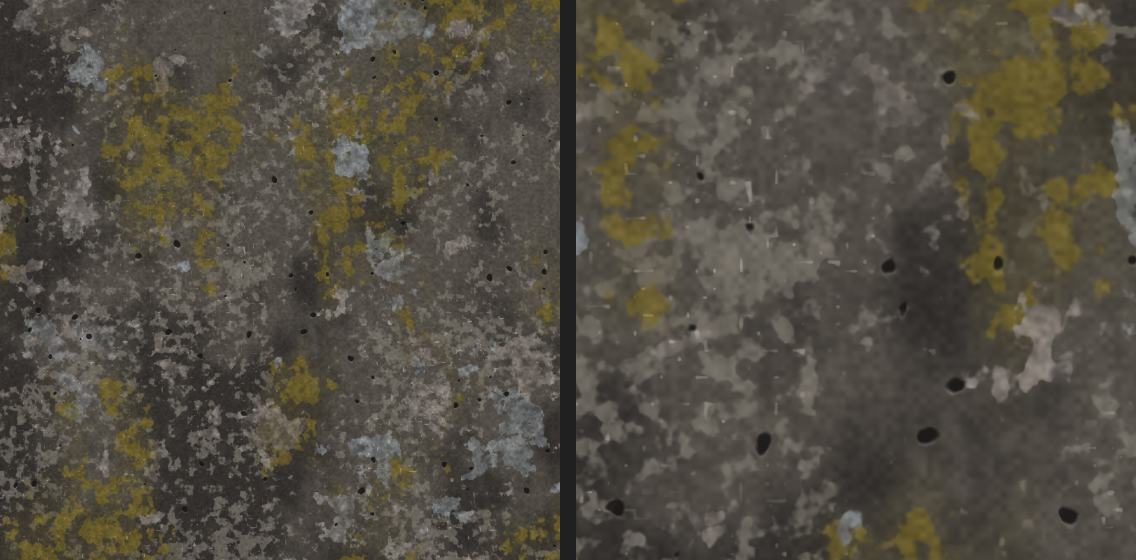
Left: the whole. Right: its middle third, enlarged.
Reproduce this texture procedurally as a Shadertoy shader.

```glsl
// Weathered dark concrete with yellow moss stains, grey lichen patches, pale crumbs and pits.

float hash(vec2 p) {
    return fract(sin(dot(p, vec2(127.1, 311.7))) * 43758.5453);
}

float noise(vec2 p) {
    vec2 cell = floor(p), f = fract(p);
    f = f * f * (3.0 - 2.0 * f);
    return mix(mix(hash(cell), hash(cell + vec2(1, 0)), f.x),
               mix(hash(cell + vec2(0, 1)), hash(cell + vec2(1, 1)), f.x), f.y);
}

// Layered noise, normalised to 0..1
float fbm(vec2 p, int octaves) {
    float sum = 0.0, total = 0.0, amp = 0.5;
    for (int i = 0; i < octaves; i++) {
        sum += amp * noise(p);
        total += amp;
        amp *= 0.55;
        p = mat2(1.6, 1.2, -1.2, 1.6) * p + 17.3;
    }
    return sum / total;
}

// Scattered blobs: x is the depth inside the nearest blob, y its random tint
vec2 blobs(vec2 p, float density, float minRadius, float maxRadius) {
    vec2 best = vec2(-1.0, 0.0), cell = floor(p);
    for (int y = -1; y <= 1; y++)
    for (int x = -1; x <= 1; x++) {
        vec2 id = cell + vec2(x, y);
        if (hash(id + 3.7) > density) continue;
        vec2 centre = id + 0.15 + 0.7 * vec2(hash(id + 11.3), hash(id + 29.1));
        float radius = mix(minRadius, maxRadius, hash(id + 41.9));
        float depth = radius - length(p - centre);
        if (depth > best.x) best = vec2(depth, hash(id + 57.2));
    }
    return best;
}

// Soft vertical stain around a centre
float stain(vec2 uv, vec2 centre, vec2 size) {
    vec2 d = (uv - centre) / size;
    return exp(-dot(d, d));
}

void mainImage(out vec4 fragColor, in vec2 fragCoord) {
    vec2 uv = fragCoord / iResolution.y;
    float grain = noise(uv * 250.0);
    float grit = fbm(uv * 85.0, 3);
    float fine = fbm(uv * 45.0 + 8.0, 4);
    vec2 ragged = vec2(fbm(uv * 24.0, 5), fbm(uv * 24.0 + 51.0, 5)) - 0.5;

    // Concrete with broad damp areas, streaked downwards
    float damp = 0.65 * fbm(uv * vec2(6.0, 3.5) + 4.0, 5) + 0.35 * fbm(uv * 16.0, 4);
    vec3 col = mix(vec3(0.205, 0.19, 0.18), vec3(0.325, 0.305, 0.28), smoothstep(0.38, 0.62, damp));

    // Pale crumbs, denser in the lower half
    float crumbZone = fbm(uv * vec2(7.0, 5.5) + 31.0, 4) + 0.2 * (0.45 - uv.y);
    float crumbs = smoothstep(0.56, 0.74, grit + 0.75 * (crumbZone - 0.5));
    col = mix(col, vec3(0.46, 0.44, 0.405), 0.65 * crumbs);

    // Moss: a diffuse olive stain under yellow flecks
    float mossZone = fbm(uv * vec2(8.0, 4.0) + 71.0, 4) + 0.08 * (uv.y - 0.6)
        + 0.2 * stain(uv, vec2(0.58, 0.72), vec2(0.1, 0.22))
        + 0.16 * stain(uv, vec2(0.27, 0.62), vec2(0.1, 0.17));
    float moss = smoothstep(0.48, 0.74, mossZone);
    col = mix(col, vec3(0.32, 0.295, 0.2), 0.55 * moss);
    float flecks = smoothstep(0.0, 0.13, fine + 0.3 * (grit - 0.5) - 0.68 + 0.25 * moss);
    col = mix(col, vec3(0.425, 0.37, 0.15), 0.75 * flecks * smoothstep(0.0, 0.35, moss));

    // Lichen: large and small ragged patches, warm or bluish grey
    vec2 large = blobs(uv * 9.0 + 1.2 * ragged, 0.42, 0.14, 0.42);
    vec2 small = blobs(uv * 24.0 + 1.5 * ragged + 5.0, 0.13, 0.12, 0.38);
    float crust = 0.3 * (grit - 0.5);
    float largeMask = smoothstep(-0.01, 0.06, large.x + crust);
    float smallMask = smoothstep(0.0, 0.12, small.x + crust);
    float tint = largeMask > smallMask ? large.y : small.y;
    vec3 lichen = mix(vec3(0.45, 0.42, 0.4), vec3(0.45, 0.465, 0.475), smoothstep(0.45, 0.75, tint));
    lichen *= 0.72 + 0.56 * grit;
    lichen = mix(lichen, vec3(0.26, 0.25, 0.245), 0.6 * smoothstep(0.57, 0.72, fine));
    col = mix(col, lichen, 0.9 * max(largeMask * (0.55 + 0.45 * hash(vec2(large.y, 2.0))), smallMask));

    // Grain and sparse bright specks
    col *= 0.8 + 0.22 * grain + 0.2 * grit;
    col += 0.16 * smoothstep(0.86, 0.97, noise(uv * 190.0 + 13.0)) * smoothstep(0.42, 0.62, crumbZone);

    // Pits with a faint lit lower rim
    vec2 pitPos = uv * 26.0 + 0.5 * ragged;
    float pit = smoothstep(-0.02, 0.05, blobs(pitPos, 0.13, 0.04, 0.17).x);
    float rim = smoothstep(-0.02, 0.05, blobs(pitPos + vec2(0.0, 0.07), 0.13, 0.04, 0.17).x);
    col += 0.06 * rim * (1.0 - pit);
    col = mix(col, vec3(0.085, 0.08, 0.075), 0.85 * pit);

    fragColor = vec4(col, 1.0);
}
```
